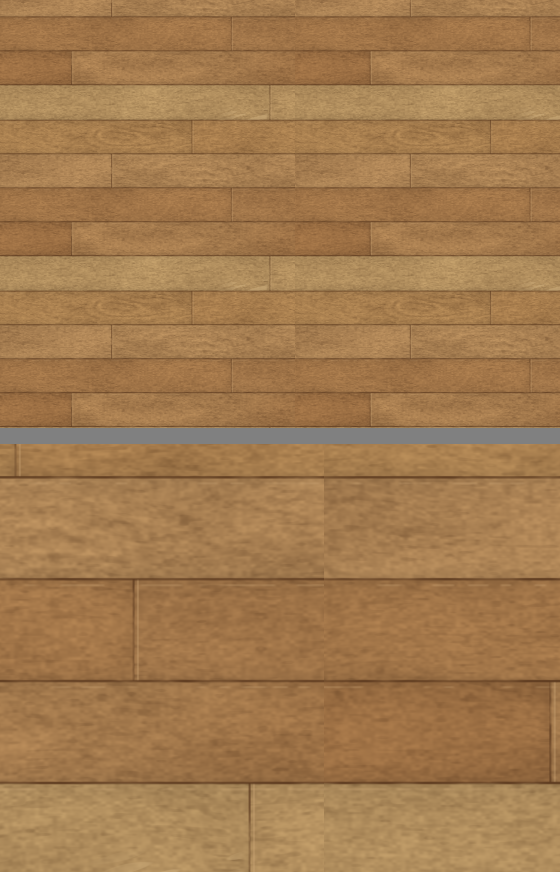
Top, the full canvas; bottom, a detail of the centre.
Reproduce this texture procedurally as a Shadertoy shader.

```glsl
// Wooden plank floor: a block of five board rows repeats across and down.
// Each row has one butt joint and two board tones; value noise adds grain,
// ring fields add cathedral figure, and soft lines draw seams and bevels.

const vec2 REPEATS = vec2(1.875, 2.504);   // blocks across and down the canvas
const vec2 BLOCK_SHIFT = vec2(0.0134, -0.0983);
const vec2 BLOCK_SIZE = vec2(8.75, 5.0);   // block size in board heights
const vec3 SEAM_COLOR = vec3(0.36, 0.225, 0.12);
const vec3 BEVEL_COLOR = vec3(0.80, 0.65, 0.46);
const vec3 FLECK_COLOR = vec3(0.81, 0.68, 0.48);

// Row edges and joint positions as fractions of the block
const float ROW_EDGE[6] = float[6](0.0, 0.1987, 0.3974, 0.6047, 0.8013, 1.0);
const float JOINT[5] = float[5](0.7875, 0.2527, 0.917, 0.6557, 0.387);

const vec3 LEFT_TONE[5] = vec3[5](
    vec3(0.608, 0.438, 0.268), vec3(0.590, 0.418, 0.252),
    vec3(0.685, 0.550, 0.362), vec3(0.648, 0.488, 0.302),
    vec3(0.660, 0.500, 0.322));
const vec3 RIGHT_TONE[5] = vec3[5](
    vec3(0.630, 0.460, 0.287), vec3(0.636, 0.472, 0.297),
    vec3(0.675, 0.535, 0.350), vec3(0.640, 0.476, 0.292),
    vec3(0.658, 0.500, 0.322));

// Figure per row: centre along, centre across, ring density, strength
const vec4 FIGURE[5] = vec4[5](
    vec4(2.2, 0.7, 24.0, 0.014), vec4(4.3, 0.40, 9.0, -0.060),
    vec4(5.5, 0.1, 24.0, 0.012), vec4(3.9, 0.50, 42.0, 0.050),
    vec4(5.9, 0.55, 38.0, 0.045));

float hash(vec2 p) {
    vec3 q = fract(p.xyx * vec3(0.1031, 0.1030, 0.0973));
    q += dot(q, q.yzx + 33.33);
    return fract((q.x + q.y) * q.z);
}

float noise(vec2 p) {
    vec2 i = floor(p), f = fract(p);
    f = f * f * (3.0 - 2.0 * f);
    return mix(mix(hash(i), hash(i + vec2(1, 0)), f.x),
               mix(hash(i + vec2(0, 1)), hash(i + vec2(1, 1)), f.x), f.y);
}

float fbm(vec2 p) {
    float sum = 0.0, amp = 0.5;
    for (int i = 0; i < 4; i++) {
        sum += amp * noise(p);
        p = p * 2.03 + 17.3;
        amp *= 0.5;
    }
    return sum;
}

float line(float d, float halfWidth, float blur) {
    return 1.0 - smoothstep(halfWidth - blur, halfWidth + blur, abs(d));
}

// Signed brightness change from slow blotches, streaks and short pores
float grain(vec2 p, float seed) {
    vec2 q = p + vec2(seed * 13.7, seed * 7.1);
    q.y += 0.10 * noise(q * vec2(0.9, 1.5));
    float blotch = fbm(q * vec2(0.7, 1.6)) - 0.47;
    float streak = fbm(q * vec2(3.0, 17.0)) - 0.47;
    float speckle = noise(q * vec2(13.0, 29.0)) + noise(q * vec2(23.0, 35.0) + 5.7) - 1.0;
    float pores = smoothstep(0.62, 0.90, noise(q * vec2(7.0, 25.0) + 31.3));
    return 0.17 * blotch + 0.06 * streak + 0.072 * speckle - 0.05 * (pores - 0.2);
}

// Stretched, wobbling growth rings that fade away from their centre
float rings(vec2 p, vec4 figure) {
    vec2 d = (p - figure.xy) * vec2(0.22, 1.0);
    float r = length(d) + 0.35 * (fbm(p * vec2(1.2, 2.6)) - 0.47);
    float broken = 0.4 + 0.9 * noise(p * vec2(2.5, 5.0) + 9.1);
    return figure.w * broken * cos(r * figure.z) * exp(-3.5 * dot(d, d));
}

// Pale torn flecks low on one board, just before its joint
float flecks(vec2 p) {
    float area = smoothstep(6.2, 7.4, p.x) * (1.0 - smoothstep(7.9, 8.0, p.x))
               * smoothstep(0.58, 0.80, p.y);
    return area * smoothstep(0.48, 0.62, noise(vec2(p.x * 2.5, p.y * 15.0 + p.x * 3.5)));
}

void mainImage(out vec4 fragColor, in vec2 fragCoord) {
    vec2 uv = fragCoord / iResolution.xy;
    vec2 block = fract(vec2(uv.x, 1.0 - uv.y) * REPEATS + BLOCK_SHIFT);
    float blur = 0.8 * REPEATS.y * BLOCK_SIZE.y / iResolution.y;

    // Find the row and the position inside its board
    int row = 0;
    for (int i = 1; i < 5; i++) row += int(step(ROW_EDGE[i], block.y));
    float top = ROW_EDGE[row], bottom = ROW_EDGE[row + 1];
    vec2 p = vec2(block.x * BLOCK_SIZE.x, (block.y - top) / (bottom - top));
    float fromJoint = (block.x - JOINT[row]) * BLOCK_SIZE.x;
    float side = step(0.0, fromJoint);

    // Wood: the right board drifts to the next block's tone; shade shifts the hue
    float drift = 0.6 * smoothstep(6.5, 8.75, p.x);
    vec3 color = mix(LEFT_TONE[row], RIGHT_TONE[row], side * (1.0 - drift));
    float shade = grain(p, float(row) * 2.0 + side + 1.0) + rings(p, FIGURE[row]);
    color *= 1.015 + 1.3 * shade * vec3(0.95, 1.1, 1.25);
    if (row == 2) color = mix(color, FLECK_COLOR, 0.65 * flecks(p));

    // Worn edges, bevel highlights, then dark gaps of uneven strength
    float fromSeam = min(p.y, 1.0 - p.y);
    color *= 1.0 - 0.08 * exp(-fromSeam * 11.0) - 0.04 * exp(-abs(fromJoint) * 10.0);
    float seamId = mod(float(row) + step(0.5, p.y), 5.0);
    float wear = noise(vec2(p.x * 5.0, seamId * 5.0));
    float bevel = smoothstep(0.35, 0.75, noise(vec2(p.x * 9.0, float(row) * 9.0)));
    float chips = smoothstep(0.4, 0.8, noise(vec2(p.x * 11.0, 3.0 + p.y * 6.0)));
    color = mix(color, BEVEL_COLOR, 0.28 * bevel * line(p.y - 0.06, 0.010, blur));
    color = mix(color, BEVEL_COLOR, 0.38 * line(fromJoint - 0.042, 0.010, blur));
    color = mix(color, SEAM_COLOR, (0.35 + 0.35 * chips) * line(fromJoint, 0.010, blur));
    color = mix(color, SEAM_COLOR, (0.45 + 0.45 * wear) * line(fromSeam, 0.012, blur));

    fragColor = vec4(color, 1.0);
}
```
